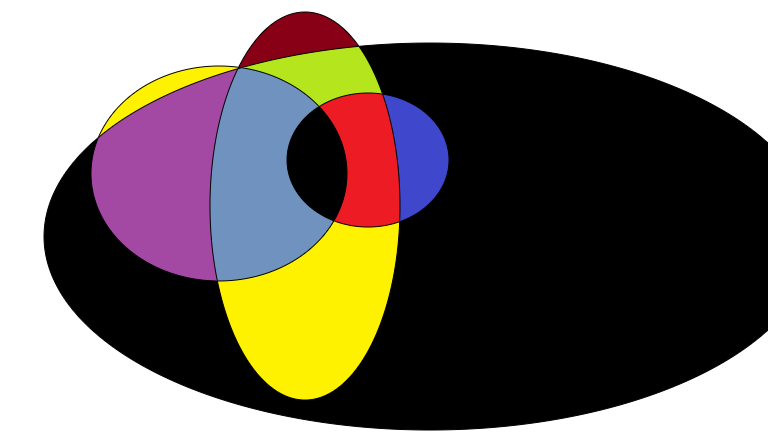
A Shadertoy shader for this background:

```glsl
#define OUTLINE 0.0023
#define YELLOW  vec3(1.0, 0.95, 0.0)
#define PURPLE  vec3(0.64, 0.286, 0.643)
#define STEEL   vec3(0.44, 0.573, 0.745)
#define LIME    vec3(0.71, 0.902, 0.114)
#define CRIMSON vec3(0.533, 0.0, 0.082)
#define RED     vec3(0.929, 0.11, 0.141)
#define BLUE    vec3(0.247, 0.282, 0.8)

const vec3 WHITE = vec3(1.0);
const vec3 BLACK = vec3(0.0);

// Approximate signed distance to an ellipse, negative inside
float ellipse(vec2 p, vec2 center, vec2 radii) {
    vec2 q = (p - center) / radii;
    float k = length(q);
    return k * (k - 1.0) / max(length(q / radii), 1e-4);
}

// Antialiased coverage of the inside of a distance field
vec4 coverage(vec4 d, float pixel) {
    return clamp(0.5 - d / pixel, 0.0, 1.0);
}

void mainImage(out vec4 fragColor, in vec2 fragCoord) {
    vec2 p = fragCoord / iResolution.y;
    float pixel = 1.0 / iResolution.y;

    // Four overlapping ellipses: wide, tall, round, small
    vec4 d = vec4(
        ellipse(p, vec2(0.9954, 0.4525), vec2(0.8935, 0.4479)),
        ellipse(p, vec2(0.7060, 0.5231), vec2(0.2199, 0.4491)),
        ellipse(p, vec2(0.5069, 0.5984), vec2(0.2963, 0.2488)),
        ellipse(p, vec2(0.8519, 0.6296), vec2(0.1875, 0.1551)));
    vec4 inside = coverage(d, pixel);
    float wide = inside.x, tall = inside.y, round_ = inside.z, small = inside.w;

    // Regions outside the tall ellipse
    vec3 color = mix(WHITE, BLACK, wide);
    color = mix(color, mix(YELLOW, PURPLE, wide), round_);
    color = mix(color, BLUE, small);

    // Regions within the tall ellipse
    vec3 body = mix(YELLOW, LIME, step(0.63, p.y));
    body = mix(CRIMSON, body, wide);
    body = mix(body, STEEL, round_);
    body = mix(body, mix(RED, BLACK, round_), small);
    color = mix(color, body, tall);

    // Thin black outlines
    vec4 line = coverage(d - 0.5 * OUTLINE, pixel) - coverage(d + 0.5 * OUTLINE, pixel);
    color *= 1.0 - max(max(line.x, line.y), max(line.z, line.w));

    fragColor = vec4(color, 1.0);
}
```
